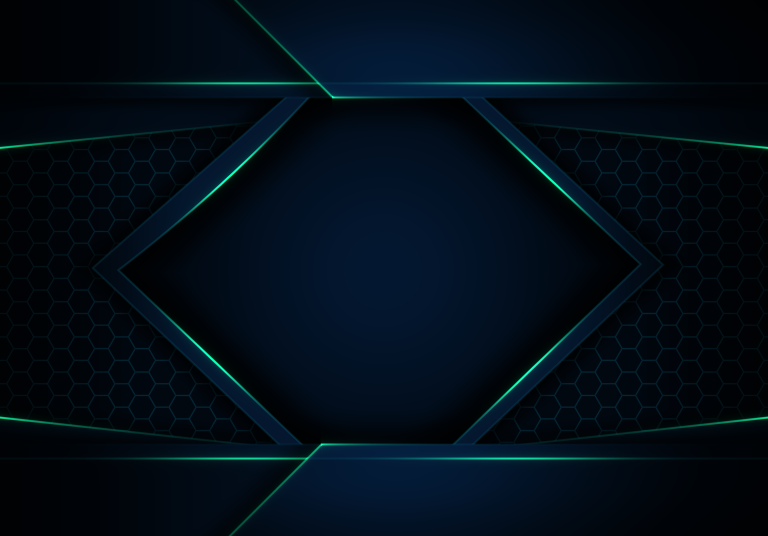
Give the GLSL for this background, as a WebGL 2 fragment shader.

```glsl
#version 300 es
precision highp float;
// Dark blue layered frame with honeycomb sides, a wide diamond and green light streaks.

uniform vec2 u_resolution;
out vec4 outColor;

// Lengths are fractions of the canvas height.
const float FRAME_TOP = 0.818, FRAME_BOTTOM = 0.171;
const float RAIL_OFFSET = 0.0265;
const float HEX_PITCH = 0.0437;
const float LINE_WIDTH = 0.0014;
const vec2 GLOW_CENTRE = vec2(0.715, 0.495);

const vec3 NIGHT = vec3(0.0, 0.012, 0.028);
const vec3 NAVY = vec3(0.012, 0.092, 0.19);
const vec3 BAND = vec3(0.014, 0.09, 0.18);
const vec3 TEAL = vec3(0.02, 0.19, 0.23);
const vec3 GREEN = vec3(0.05, 0.82, 0.48);

float pixel;

float bell(float x, float centre, float spread) {
    float k = (x - centre) / spread;
    return exp(-k * k);
}

float cover(float d) {
    return smoothstep(-pixel, pixel, d);
}

float stroke(float d, float width) {
    return 1.0 - smoothstep(width - pixel * 0.5, width + pixel, abs(d));
}

// Thin bright core with a soft halo.
vec3 streak(float d, float power) {
    return GREEN * power * (stroke(d, LINE_WIDTH) + 0.22 * exp(-abs(d) / 0.006));
}

// x: distance to the left of the line a-b, y: position along it.
vec2 edge(vec2 p, vec2 a, vec2 b) {
    vec2 u = b - a, v = p - a;
    return vec2((u.x * v.y - u.y * v.x) / length(u), dot(u, v) / dot(u, u));
}

// Distance from the nearest honeycomb wall, in cells.
float hexWall(vec2 q) {
    vec2 s = vec2(1.7320508, 1.0);
    vec2 a = mod(q, s) - 0.5 * s;
    vec2 b = mod(q + 0.5 * s, s) - 0.5 * s;
    vec2 g = abs(dot(a, a) < dot(b, b) ? a : b);
    return 0.5 - max(g.y, g.x * 0.866 + g.y * 0.5);
}

// Tapered panel between a frame and the honeycomb.
vec3 wedge(vec3 col, float depth, float side, float drop, float slope) {
    float d = depth - drop + slope * side;
    vec3 panel = mix(NIGHT, NAVY * 0.5, bell(side, 0.36, 0.28));
    panel *= 0.45 + 0.55 * smoothstep(0.0, 0.035, depth);
    col *= 0.45 + 0.55 * smoothstep(0.0, 0.04, d);
    col = mix(panel, col, cover(d));
    return col + streak(d, 0.85 * exp(-side / 0.14)) + TEAL * 0.25 * stroke(d, LINE_WIDTH);
}

// Horizontal frame: h grows towards the canvas border.
vec3 frame(vec3 col, float x, float h, float corner) {
    float d = (x - corner + h) * 0.7071;
    float right = cover(d);
    float rail = h - RAIL_OFFSET;
    float lower = 1.0 - cover(rail);

    vec3 back = mix(NIGHT * 0.35, NAVY * 0.58, bell(x, 0.55, 0.32));
    back *= (1.0 + 0.35 * lower) * (0.35 + 0.65 * smoothstep(0.0, 0.06, -d));
    vec3 front = mix(NIGHT * 0.4, NAVY * 1.15, bell(x, 0.74, 0.39));
    front *= (1.0 - 0.45 * smoothstep(0.05, 0.2, h)) * (1.0 + 0.12 * lower);
    vec3 panel = mix(back, front, right);

    float light = mix(bell(x, 0.46, 0.16), bell(x, 0.96, 0.17), right);
    panel += streak(rail, 0.75 * light) + TEAL * 0.2 * stroke(rail, LINE_WIDTH);
    panel += streak(d, 0.25 + 0.4 * exp(-h / 0.08));
    col = mix(col, panel, cover(h));
    float tip = smoothstep(corner - 0.003, corner, x) * exp(-max(x - corner, 0.0) / 0.07);
    return col + streak(h, 0.75 * tip) + TEAL * 0.2 * bell(x, 0.72, 0.4) * stroke(h, LINE_WIDTH);
}

void main() {
    vec2 p = gl_FragCoord.xy / u_resolution.y;
    pixel = 1.0 / u_resolution.y;
    float side = min(p.x, u_resolution.x / u_resolution.y - p.x);
    float top = p.y - FRAME_TOP, bottom = FRAME_BOTTOM - p.y;

    // Honeycomb sides
    vec3 col = mix(NIGHT * 0.6, NAVY * 0.33, smoothstep(0.0, 0.32, side));
    float wall = hexWall(p / HEX_PITCH) * HEX_PITCH;
    col += TEAL * (0.3 + 0.35 * smoothstep(0.0, 0.3, side)) * stroke(wall, 0.0007);
    col = wedge(col, -top, side, 0.094, 0.1);
    col = wedge(col, -bottom, side, 0.05, 0.11);

    // Diamond band
    float outer = min(
        min(edge(p, vec2(0.533, 0.818), vec2(0.173, 0.5)).x, edge(p, vec2(0.173, 0.5), vec2(0.52, 0.171)).x),
        min(edge(p, vec2(0.883, 0.171), vec2(1.237, 0.506)).x, edge(p, vec2(1.237, 0.506), vec2(0.901, 0.818)).x));
    col *= 0.3 + 0.7 * smoothstep(0.0, 0.045, -outer);
    vec3 band = BAND * (0.25 + 0.75 * smoothstep(0.58, 0.32, abs(p.x - 0.707)));
    col = mix(col, band, cover(outer)) + TEAL * 0.45 * stroke(outer, LINE_WIDTH);

    // Diamond interior, with a slight bow in its upper left edge
    vec2 a = edge(p, vec2(0.576, 0.818), vec2(0.221, 0.496));
    vec2 b = edge(p, vec2(0.221, 0.496), vec2(0.563, 0.171));
    vec2 c = edge(p, vec2(0.846, 0.171), vec2(1.195, 0.507));
    vec2 d = edge(p, vec2(1.195, 0.507), vec2(0.864, 0.818));
    a.x -= 0.04 * max(a.y * (1.0 - a.y), 0.0);
    float inner = min(min(a.x, b.x), min(c.x, d.x));
    float r = length(p - GLOW_CENTRE);
    vec3 well = mix(NIGHT * 0.7, NAVY, bell(r, 0.0, 0.34));
    well *= 0.15 + 0.85 * smoothstep(0.0, 0.09, inner);
    well *= 0.35 + 0.65 * smoothstep(0.0, 0.07, min(-top, -bottom));
    col = mix(col, well, cover(inner));
    float light = inner == a.x ? bell(a.y, 0.43, 0.2) : inner == b.x ? bell(b.y, 0.5, 0.2)
                : inner == c.x ? bell(c.y, 0.4, 0.2) : bell(d.y, 0.53, 0.2);
    col += streak(inner, light) + TEAL * 0.6 * stroke(inner, LINE_WIDTH);

    // Top and bottom frames
    col = frame(col, p.x, top, 0.621);
    col = frame(col, p.x, bottom, 0.6);
    outColor = vec4(col, 1.0);
}
```
